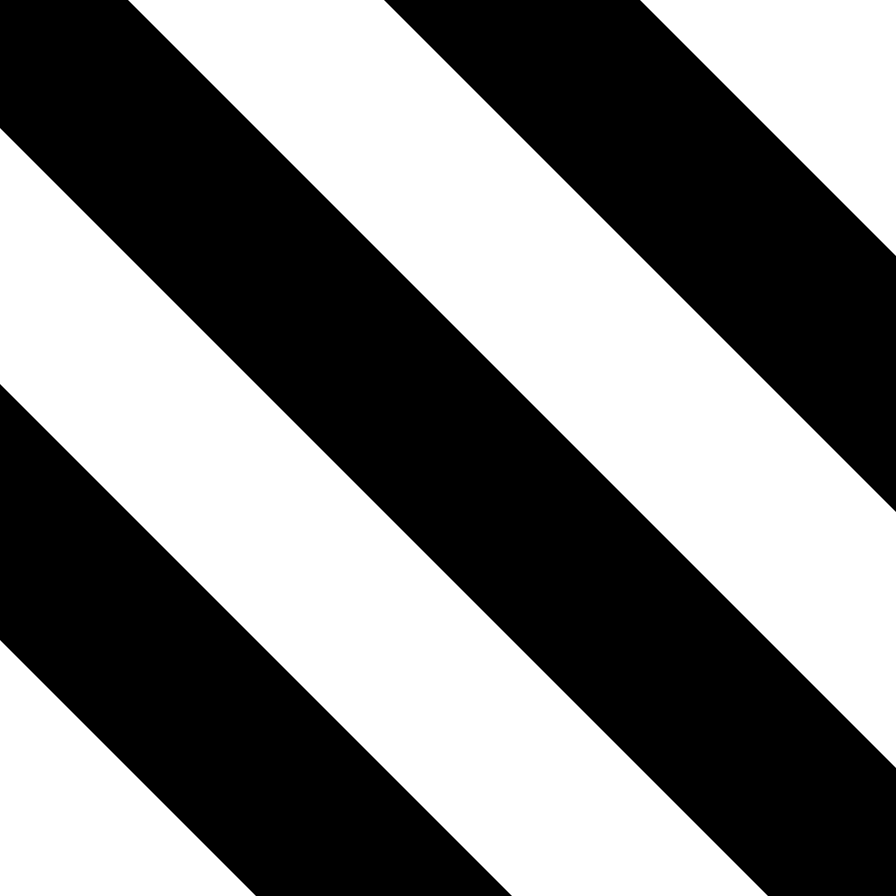
Reproduce this pattern procedurally as a WebGL 1 fragment shader.

```glsl
precision highp float;

uniform vec2 u_resolution;

const vec3 STRIPE_COLOR = vec3(0.0);
const vec3 GROUND_COLOR = vec3(1.0);
const float REPEATS = 1.75;      // stripe periods along each canvas side
const float STRIPE_SHARE = 0.5;  // dark part of one period

// Signed distance to the nearest falling diagonal stripe, negative inside.
float stripeDistance(vec2 p) {
    float phase = (p.x + p.y - 1.0) * REPEATS;
    float fromCenter = abs(fract(phase + 0.5) - 0.5);
    return (fromCenter - 0.5 * STRIPE_SHARE) / (REPEATS * sqrt(2.0));
}

void main() {
    vec2 p = gl_FragCoord.xy / u_resolution;
    float pixel = 1.0 / min(u_resolution.x, u_resolution.y);

    // One pixel of edge smoothing
    float ground = smoothstep(-0.5 * pixel, 0.5 * pixel, stripeDistance(p));
    gl_FragColor = vec4(mix(STRIPE_COLOR, GROUND_COLOR, ground), 1.0);
}
```
